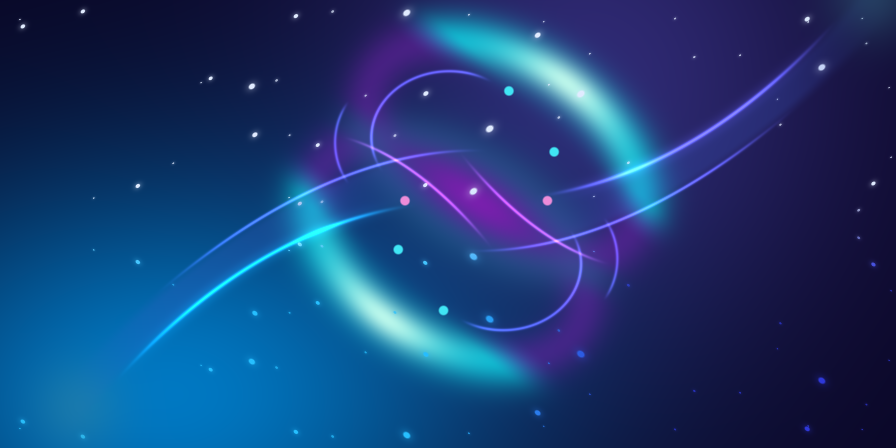
A Shadertoy shader for this background:

```glsl
// Two glowing tilted rings crossed by a curved light ribbon, over a starry blue and indigo glow.
#define CENTER vec2(1.063, 0.552)
#define RING_OFFSET vec2(0.062, 0.109)
#define RING_RADII vec2(0.335, 0.206)
#define RING_WIDTH 0.056
#define LINE_WIDTH 0.0042
#define GLINT_CELL 0.125
#define DUST_CELL 0.085

const vec2 AXIS = vec2(0.848, -0.530); // long axis of the rings
const vec3 CYAN = vec3(0.05, 0.74, 0.83);
const vec3 ICE = vec3(0.76, 1.0, 0.94);
const vec3 PURPLE = vec3(0.43, 0.13, 0.66);
const vec3 VIOLET = vec3(0.40, 0.40, 0.98);
const vec3 PINK = vec3(0.85, 0.40, 0.95);

float bell(float d, float w) { return exp(-d * d / (w * w)); }

float glow(vec2 d, vec2 size) { d /= size; return exp(-dot(d, d)); }

// Opacity between a and b, with ends softened by s
float span(float x, float a, float b, float s) {
    return smoothstep(a, a + s, x) * (1.0 - smoothstep(b - s, b, x));
}

vec3 hash3(vec2 p) {
    vec3 h = fract(p.xyx * vec3(0.1031, 0.1030, 0.0973));
    h += dot(h, h.yxz + 33.33);
    return fract((h.xxy + h.yzz) * h.zyx);
}

float ellipseDist(vec2 p, vec2 r) {
    float k = length(p / r);
    return k * (k - 1.0) / max(length(p / (r * r)), 1e-4);
}

// Height above the cubic with coefficients k
float cubicHeight(vec2 p, vec4 k) {
    return p.y - (k.x + p.x * (k.y + p.x * (k.z + p.x * k.w)));
}

float cubicDist(vec2 p, vec4 k) {
    float slope = k.y + p.x * (2.0 * k.z + 3.0 * k.w * p.x);
    return cubicHeight(p, k) / sqrt(1.0 + slope * slope);
}

vec3 backdrop(vec2 p) {
    vec3 col = vec3(0.035, 0.02, 0.14);
    col += vec3(0.15, 0.14, 0.31) * glow(p - vec2(1.32, 0.82), vec2(0.60, 0.62));
    return mix(col, vec3(0.0, 0.47, 0.76), glow(p - vec2(0.38, 0.12), vec2(0.74, 0.50)));
}

// Bright on the outer side, purple at the tips, faint on the inner side
vec3 addRing(vec3 col, vec2 q) {
    q -= RING_OFFSET;
    vec2 e = vec2(dot(q, AXIS), dot(q, vec2(-AXIS.y, AXIS.x)));
    vec2 t = e / RING_RADII;
    float band = bell(ellipseDist(e, RING_RADII), RING_WIDTH);
    float lit = smoothstep(0.2, 0.65, t.y + 0.25 * t.x);
    float inner = 1.0 - smoothstep(-0.8, -0.35, t.y);
    vec3 tint = mix(mix(PURPLE, vec3(0.10, 0.46, 0.58), inner), CYAN, lit);
    tint = mix(tint, ICE, lit * bell(t.x - 0.12, 0.42) * band);
    return mix(col, tint, band * mix(mix(0.52, 0.42, inner), 0.95, lit));
}

// Ribbon half and fine arcs; the other half is the same turned by 180 degrees
vec3 addLines(vec3 col, vec2 r, vec3 ribbonTint) {
    vec4 lowEdge = vec4(0.0, 0.0, -0.5, 0.15);
    vec4 highEdge = vec4(0.112, 0.0, -0.7, -0.1);
    float low = cubicDist(r, lowEdge), high = cubicDist(r, highEdge);
    float fill = smoothstep(-0.01, 0.02, low) * (1.0 - smoothstep(-0.02, 0.01, high));
    col = mix(col, vec3(0.24, 0.36, 0.80), 0.25 * fill * span(r.x, -0.95, -0.05, 0.3));
    col = mix(col, vec3(0.25, 0.55, 0.62), 0.35 * glow(r - vec2(-0.89, -0.46), vec2(0.10)));
    col += ribbonTint * (0.85 * bell(low, LINE_WIDTH) + 0.15 * bell(low, 0.016))
         * span(r.x, -0.81, -0.13, 0.22);
    col += VIOLET * 0.75 * bell(high, LINE_WIDTH * 0.8) * span(r.x, -0.72, 0.03, 0.25);

    float pinkLine = cubicDist(r, vec4(-0.064, -1.119, -1.44, 0.0));
    col += PINK * 0.65 * bell(pinkLine, LINE_WIDTH * 0.8) * span(r.x, -0.30, 0.04, 0.12);

    vec2 a = r - vec2(-0.060, 0.141);
    float facing = dot(normalize(a + 1e-5), vec2(-0.64, 0.77));
    col += VIOLET * 0.65 * bell(ellipseDist(a, vec2(0.174, 0.148)), LINE_WIDTH * 0.8)
         * smoothstep(0.2, 0.65, facing);
    vec2 b = r - vec2(-0.159, 0.130);
    facing = dot(normalize(b + 1e-5), vec2(-1.0, 0.0));
    return col + VIOLET * 0.5 * bell(length(b) - 0.156, LINE_WIDTH * 0.8)
         * smoothstep(0.8, 0.95, facing);
}

// One tilted speck per chosen cell, mirrored about the middle height
float specks(vec2 p, float cell, float chance, float size) {
    vec2 g = vec2(p.x, abs(p.y - 0.5)) / cell;
    vec3 h = hash3(floor(g) + 17.0);
    vec3 k = hash3(floor(g) + 71.0);
    vec2 d = (fract(g) - 0.2 - 0.6 * h.xy) * cell;
    d = vec2(0.8 * d.x + 0.6 * d.y, 1.35 * (0.8 * d.y - 0.6 * d.x));
    float radius = size * (0.55 + 0.6 * k.y * k.y);
    float core = 1.0 - smoothstep(0.35 * radius, radius, length(d));
    return step(h.z, chance) * (core + 0.25 * bell(length(d), radius * 1.4));
}

void mainImage(out vec4 fragColor, in vec2 fragCoord) {
    vec2 p = fragCoord / iResolution.y;
    p.x += 1.0 - 0.5 * iResolution.x / iResolution.y;
    vec2 q = p - CENTER;
    vec3 col = backdrop(p);

    // Rings and the magenta haze where they overlap
    col = addRing(col, -q);
    col = addRing(col, q);
    vec2 haze = vec2(dot(q, AXIS), dot(q, vec2(-AXIS.y, AXIS.x)));
    col = mix(col, vec3(0.57, 0.10, 0.74), 0.78 * glow(haze, vec2(0.19, 0.065)));

    // Stars: white above, cyan at lower left, blue at lower right
    vec3 lowTint = mix(vec3(0.15, 0.75, 1.0), vec3(0.18, 0.22, 0.85), smoothstep(0.9, 1.5, p.x));
    vec3 starTint = mix(lowTint, vec3(0.88, 0.92, 1.0), smoothstep(0.35, 0.6, p.y));
    float chance = mix(0.42, 0.22, smoothstep(0.6, 1.0, p.x));
    float stars = specks(p, GLINT_CELL, chance, 0.012) + 0.6 * specks(p, DUST_CELL, 0.2, 0.005);
    col = mix(col, starTint, min(stars, 1.0));

    // Both halves of the ribbon, arcs and round orbs
    for (int i = 0; i < 2; i++) {
        vec2 r = i == 0 ? q : -q;
        col = addLines(col, r, i == 0 ? vec3(0.08, 0.68, 0.88) : VIOLET);
        float cyanOrb = min(length(r + vec2(0.174, 0.109)), length(r + vec2(0.073, 0.245)));
        float pinkOrb = length(r - vec2(-0.159, 0.0));
        col = mix(col, vec3(0.25, 0.90, 0.96), 1.0 - smoothstep(0.008, 0.013, cyanOrb));
        col = mix(col, vec3(0.93, 0.55, 0.85), 1.0 - smoothstep(0.008, 0.013, pinkOrb));
    }
    fragColor = vec4(clamp(col, 0.0, 1.0), 1.0);
}
```
